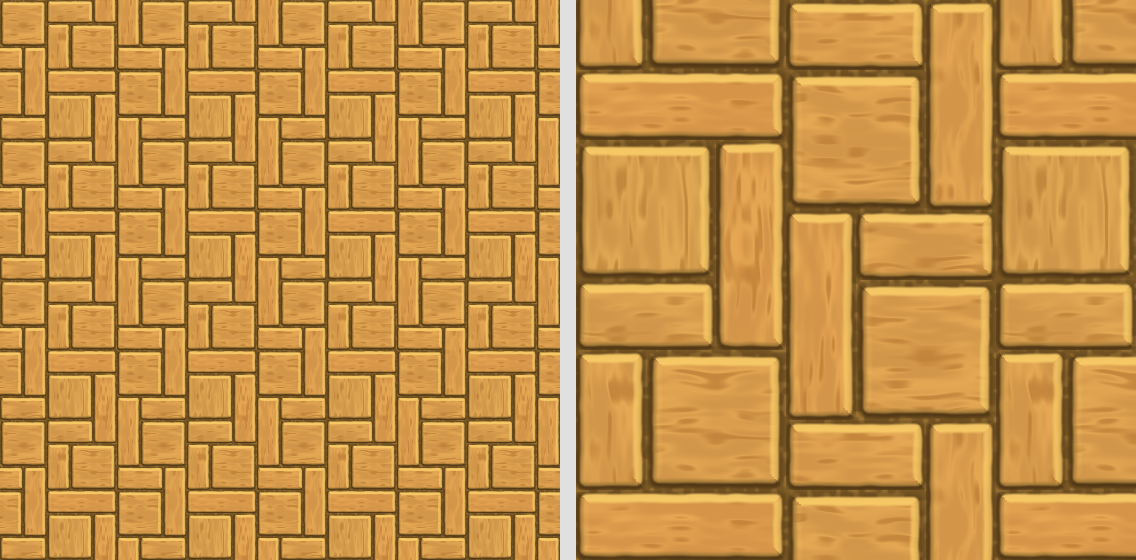
Left, the full canvas; right, a detail of the centre.
A three.js fragment shader for this texture:

```glsl
// Basket-laid wooden parquet: squares and bars with bevelled rims and dark joints.
varying vec2 vUv;

const float REPEATS = 4.0;  // pattern periods across and down
const float PERIOD = 6.0;   // bar widths per period
const float CELL = 3.0;     // bar widths per cell of square, long and short bar
const vec2 LIGHT = vec2(0.5, -0.87);  // towards upper right, y runs down

const vec3 TAN = vec3(0.82, 0.59, 0.29);
const vec3 HONEY = vec3(0.89, 0.66, 0.33);
const vec3 GRAIN = vec3(0.70, 0.46, 0.19);
const vec3 RIM = vec3(0.97, 0.79, 0.40);
const vec3 EDGE = vec3(0.64, 0.48, 0.22);
const vec3 JOINT = vec3(0.47, 0.34, 0.14);
const vec3 SHADOW = vec3(0.31, 0.21, 0.08);

float hash(vec2 p) {
  vec3 q = fract(p.xyx * 0.1031);
  q += dot(q, q.yzx + 33.33);
  return fract((q.x + q.y) * q.z);
}

// Value noise that wraps after the given number of lattice steps.
float noise(vec2 p, vec2 wrap) {
  vec2 i = floor(p);
  vec2 f = fract(p);
  f = f * f * (3.0 - 2.0 * f);
  vec2 a = mod(i, wrap);
  vec2 b = mod(i + 1.0, wrap);
  return mix(mix(hash(a), hash(vec2(b.x, a.y)), f.x),
             mix(hash(vec2(a.x, b.y)), hash(b), f.x), f.y);
}

float roundedBox(vec2 p, vec2 halfSize, float radius) {
  vec2 w = abs(p) - halfSize + radius;
  return length(max(w, 0.0)) + min(max(w.x, w.y), 0.0) - radius;
}

// Wood colour; g.x runs along the fibres, g.y across them.
vec3 wood(vec2 g, float seed) {
  vec2 wrap = vec2(256.0);
  vec2 offset = vec2(17.0, 29.0) * (seed + 1.0);
  g.y += 0.12 * noise(g * vec2(1.6, 2.0) + offset, wrap);
  float broad = noise(g * vec2(1.3, 6.0) + offset, wrap);
  float fine = noise(g * vec2(2.4, 13.0) + offset.yx, wrap);
  vec3 color = mix(TAN, HONEY, smoothstep(0.3, 0.75, 0.5 * (broad + fine)));
  color = mix(color, GRAIN, 0.65 * smoothstep(0.62, 0.95, fine));
  float tint = hash(vec2(seed, 7.0)) - 0.5;
  return color * (1.0 + tint * vec3(0.05, -0.04, -0.06));
}

// Joint filling, darker on the side turned away from the light.
vec3 joint(vec2 p, float d, float lit) {
  float speck = noise(p * 12.0, vec2(PERIOD * 12.0));
  vec3 color = mix(JOINT, EDGE, 0.75 * smoothstep(0.45, 0.9, speck));
  float shade = (0.62 - 0.38 * lit) * (1.0 - smoothstep(0.02, 0.12, d));
  return mix(color, SHADOW, shade);
}

// Light rim all round, strongest on the lit sides, then a darker outer edge.
vec3 bevel(vec3 face, float d, float lit) {
  float band = smoothstep(-0.15, -0.09, d);
  vec3 color = mix(face, RIM, band * clamp(0.45 + 0.6 * lit, 0.0, 1.0));
  float outer = smoothstep(-0.08, -0.01, d);
  return mix(color, EDGE, outer * clamp(0.5 - 0.5 * lit, 0.0, 1.0));
}

void main() {
  vec2 p = vec2(vUv.x, 1.0 - vUv.y) * REPEATS * PERIOD;

  // Cells: every other column is one bar width lower.
  float column = floor((p.x - 2.0) / CELL);
  float oddColumn = mod(column, 2.0);
  vec2 q = (p - vec2(2.0, 1.0 + oddColumn)) / CELL;
  float oddRow = mod(floor(q.y), 2.0);
  vec2 local = (fract(q) - 0.5) * CELL;

  // Turn each cell so that its long bar is right and its short bar below.
  vec2 flip = vec2(oddColumn == oddRow ? -1.0 : 1.0, 1.0 - 2.0 * oddColumn);
  bool turned = oddColumn + oddRow < 0.5;
  vec2 c = local * flip;
  if (turned) c = c.yx;

  // Choose the piece: square, long bar or short bar.
  float kind = 0.0;
  vec2 center = vec2(-0.5);
  vec2 halfSize = vec2(1.0);
  if (c.x > 0.5) {
    kind = 1.0;
    center = vec2(1.0, 0.0);
    halfSize = vec2(0.5, 1.5);
  } else if (c.y > 0.5) {
    kind = 2.0;
    center = vec2(-0.5, 1.0);
    halfSize = vec2(1.0, 0.5);
  }
  float seed = kind + 3.0 * oddColumn + 6.0 * oddRow;

  // Back to upright axes, so that light falls the same way everywhere.
  vec2 at = c - center;
  if (turned) {
    at = at.yx;
    halfSize = halfSize.yx;
  }
  at *= flip;
  bool upright = halfSize.y > halfSize.x || (kind < 0.5 && flip.x + flip.y > 1.5);

  // Piece outline with a slightly worn edge.
  vec2 body = halfSize - (kind < 0.5 ? 0.10 : 0.06);
  float wear = noise(at * 5.0 + seed * 11.0, vec2(256.0)) - 0.5;
  float d = roundedBox(at, body, 0.09) + 0.02 * wear;
  vec2 w = abs(at) - body;
  vec2 side = w.x > w.y ? vec2(sign(at.x), 0.0) : vec2(0.0, sign(at.y));
  float lit = dot(side, LIGHT);

  vec3 face = bevel(wood(upright ? at.yx : at, seed), d, lit);
  vec3 color = mix(face, joint(p, d, lit), smoothstep(-0.025, 0.025, d));
  gl_FragColor = vec4(color, 1.0);
}
```
